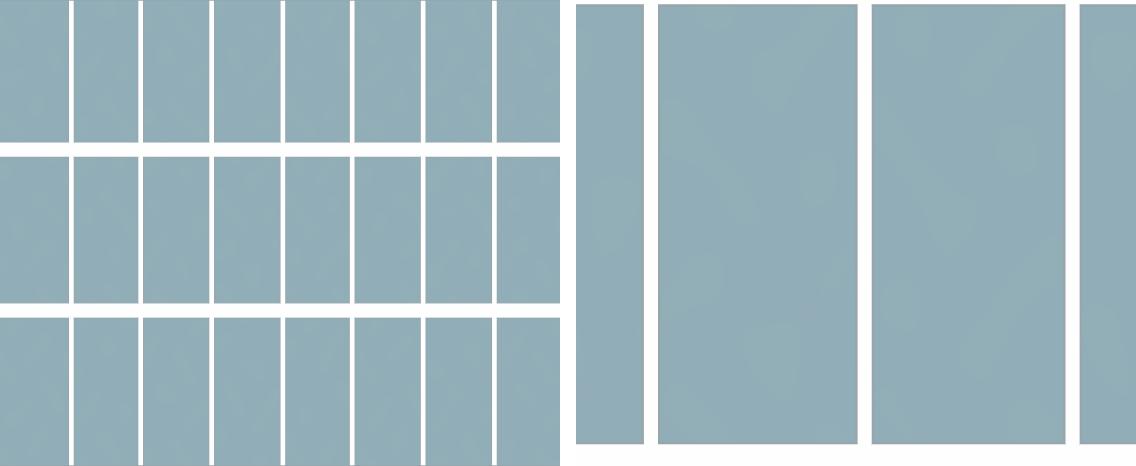
Left, the full canvas; right, a detail of the centre.
A Shadertoy shader for this pattern:

```glsl
// Slate-blue upright tiles, eight across and three down, parted by thin
// upright white joints and two thick level bands. Distance to the nearest
// joint, found by rounding, gives the tile edge and its dull grey rim.

#define TILE_COLOR vec3(0.570, 0.680, 0.720)
#define RIM_COLOR vec3(0.590, 0.650, 0.665)
#define JOINT_COLOR vec3(0.995)
#define FIRST_JOINT vec2(0.1263, 0.3336)
#define JOINT_PITCH vec2(0.1259, 0.3453)
#define LAST_JOINT vec2(6.0, 1.0)
#define HALF_WIDTH vec2(0.0042, 0.0127)
#define JOINT_DRIFT 0.00124
#define RIM_WIDTH 0.0014
#define FRAME_WIDTH 0.0013
#define MOTTLE 0.003

const float TAU = 6.2832;

// Signed distance to the joints in canvas widths, positive inside a tile
float tileDistance(vec2 uv, float aspect) {
    vec2 index = clamp(round((uv - FIRST_JOINT) / JOINT_PITCH), vec2(0.0), LAST_JOINT);
    vec2 center = FIRST_JOINT + index * JOINT_PITCH;
    // Upright joints stray slightly from even spacing, every third one alike
    center.x += JOINT_DRIFT * cos(TAU * index.x / 3.0 + 0.4);
    vec2 gap = abs(uv - center) * vec2(1.0, aspect) - HALF_WIDTH;
    return min(gap.x, gap.y);
}

// Coverage of the positive side of an edge, one pixel soft
float coverage(float dist, float pixel) {
    return clamp(0.5 + dist / pixel, 0.0, 1.0);
}

// Faint uneven tint from layered sines
float mottle(vec2 p) {
    return 0.5 * sin(p.x * 97.0 + 2.0 * sin(p.y * 41.0))
         + 0.5 * sin(p.y * 73.0 + 2.0 * sin(p.x * 59.0));
}

void mainImage(out vec4 fragColor, in vec2 fragCoord) {
    vec2 uv = fragCoord / iResolution.xy;
    float aspect = iResolution.y / iResolution.x;
    float pixel = 1.0 / iResolution.x;
    float dist = tileDistance(uv, aspect);

    // Tile face and rim
    vec3 face = TILE_COLOR + MOTTLE * mottle(uv * vec2(1.0, aspect)) * vec3(1.0, 0.3, -0.6);
    vec3 tile = mix(RIM_COLOR, face, coverage(dist - RIM_WIDTH, pixel));
    vec3 color = mix(JOINT_COLOR, tile, coverage(dist, pixel));

    // Hairline closing the joints along the top and bottom
    float edge = min(uv.y, 1.0 - uv.y) * aspect;
    color = mix(RIM_COLOR, color, coverage(edge - FRAME_WIDTH, pixel));

    fragColor = vec4(color, 1.0);
}
```
